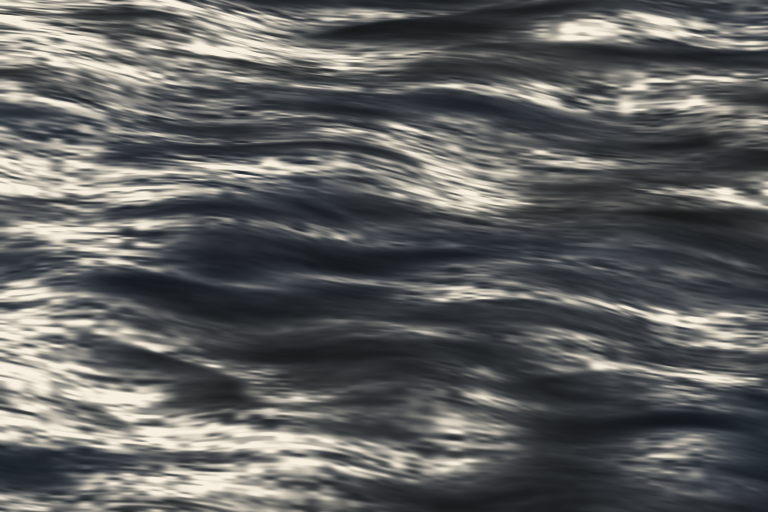
This texture is drawn by a WebGL 1 fragment shader. Its source:

```glsl
precision highp float;
// Wind-blown water at low sun, softened by a long exposure: dark wave faces,
// bright crests and combed glints. Layered sines bend the flow lines, stretched
// noise runs along them, and a tone curve turns the light level into colour.
uniform vec2 u_resolution;

const vec3 ABYSS = vec3(0.08, 0.085, 0.09);
const vec3 DEEP  = vec3(0.15, 0.16, 0.17);
const vec3 SLATE = vec3(0.27, 0.28, 0.29);
const vec3 STEEL = vec3(0.42, 0.42, 0.41);
const vec3 SILK  = vec3(0.58, 0.57, 0.54);
const vec3 CREAM = vec3(0.78, 0.75, 0.69);
const vec3 SUN   = vec3(0.97, 0.94, 0.88);
const vec3 SKY_TINT = vec3(-0.010, 0.0, 0.016);

const float FLOW_TILT    = 0.03;  // general fall of the streaks to the right
const float GLINT_TILT   = 0.09;  // extra fall of the fine glints
const float PERSPECTIVE  = 0.25;  // waves get flatter toward the top
const float CREST_RATE   = 6.5;   // crests per canvas height
const float SWELL_GAIN   = 0.68;
const float CREST_GAIN   = 0.42;
const float RIBBON_GAIN  = 0.62;
const float STREAK_GAIN  = 0.55;
const float GLINT_GAIN   = 1.05;
const float GLOW_GAIN    = 0.5;
const float CONTRAST     = 2.55;
const float EXPOSURE     = -0.03;

float hash(vec2 cell) {
  vec3 h = fract(cell.xyx * vec3(0.1031, 0.1030, 0.0973));
  h += dot(h, h.yzx + 33.33);
  return fract((h.x + h.y) * h.z);
}

// Smooth value noise in -1..1
float noise(vec2 p) {
  vec2 i = floor(p), f = fract(p);
  f = f * f * (3.0 - 2.0 * f);
  float low  = mix(hash(i), hash(i + vec2(1.0, 0.0)), f.x);
  float high = mix(hash(i + vec2(0.0, 1.0)), hash(i + vec2(1.0, 1.0)), f.x);
  return 2.0 * mix(low, high, f.y) - 1.0;
}

// Octaves of noise, normalised to keep the spread of a single one
float layered(vec2 p) {
  float sum = 0.0, power = 0.0, amp = 1.0;
  for (int i = 0; i < 3; i++) {
    sum += amp * noise(p);
    power += amp * amp;
    p = p * vec2(1.8, 2.1) + vec2(17.3, 9.7);
    amp *= 0.6;
  }
  return sum / sqrt(power);
}

// Height of the flow line through p
float flowLine(vec2 p) {
  float bend = 0.020 * sin(3.1 * p.x + 5.0 * p.y + 0.6)
             + 0.011 * sin(7.3 * p.x - 12.0 * p.y + 2.1)
             + 0.005 * sin(15.0 * p.x + 19.0 * p.y);
  float n = p.y + FLOW_TILT * p.x + bend;
  return n * (1.0 + PERSPECTIVE * n);
}

// Dark face below, sudden bright rim, slow fade above
float crest(float x, float n) {
  float warp = noise(vec2(1.7 * x + 4.0, 4.0 * n))
             + 0.3 * noise(vec2(4.0 * x, 13.0 * n + 8.0));
  float f = fract(CREST_RATE * n + 0.9 * warp);
  return 2.0 * (1.0 - f) * smoothstep(0.0, 0.14, f) - 0.93;
}

float lightLevel(vec2 p) {
  float n = flowLine(p);
  float breakup = 0.75 + 0.8 * noise(vec2(2.8 * p.x, 7.0 * n + 40.0));
  float glow = exp(-2.5 * p.x * p.x) - 0.37;
  float light = EXPOSURE
              + SWELL_GAIN * layered(vec2(2.3 * p.x + 11.0, 9.0 * n + 3.0))
              + CREST_GAIN * breakup * crest(p.x, n)
              + RIBBON_GAIN * noise(vec2(4.5 * p.x + 31.0, 29.0 * n))
              + GLOW_GAIN * glow;

  // Fine streaks are faint in the shade and sparkle in the light
  float lit = smoothstep(-0.6, 0.7, light);
  float m = n + GLINT_TILT * p.x;
  float streak = noise(vec2(7.0 * p.x + 7.0, 62.0 * m));
  float glint = 0.6 * noise(vec2(17.0 * p.x, 110.0 * m + 5.0))
              + 0.6 * noise(vec2(36.0 * p.x + 3.0, 180.0 * m));
  return light + STREAK_GAIN * mix(0.4, 1.1, lit) * streak
               + GLINT_GAIN * mix(0.14, 1.0, lit) * glint;
}

// Colour for a light rank: 0 is the darkest part of the area, 1 the brightest
vec3 tone(float rank) {
  vec3 c = mix(ABYSS, DEEP, clamp(rank / 0.135, 0.0, 1.0));
  c = mix(c, SLATE, clamp((rank - 0.135) / 0.255, 0.0, 1.0));
  c = mix(c, STEEL, clamp((rank - 0.390) / 0.215, 0.0, 1.0));
  c = mix(c, SILK,  clamp((rank - 0.605) / 0.165, 0.0, 1.0));
  c = mix(c, CREAM, clamp((rank - 0.770) / 0.115, 0.0, 1.0));
  return mix(c, SUN, clamp((rank - 0.885) / 0.085, 0.0, 1.0));
}

void main() {
  vec2 p = gl_FragCoord.xy / u_resolution.y;
  float rank = 1.0 / (1.0 + exp(-CONTRAST * lightLevel(p)));

  // Cool sky reflection drifts over the shaded water
  float cool = 0.3 + noise(vec2(2.0 * p.x + 50.0, 8.0 * flowLine(p)));
  vec3 color = tone(rank) + SKY_TINT * cool * (1.0 - smoothstep(0.5, 0.9, rank));
  gl_FragColor = vec4(color, 1.0);
}
```
